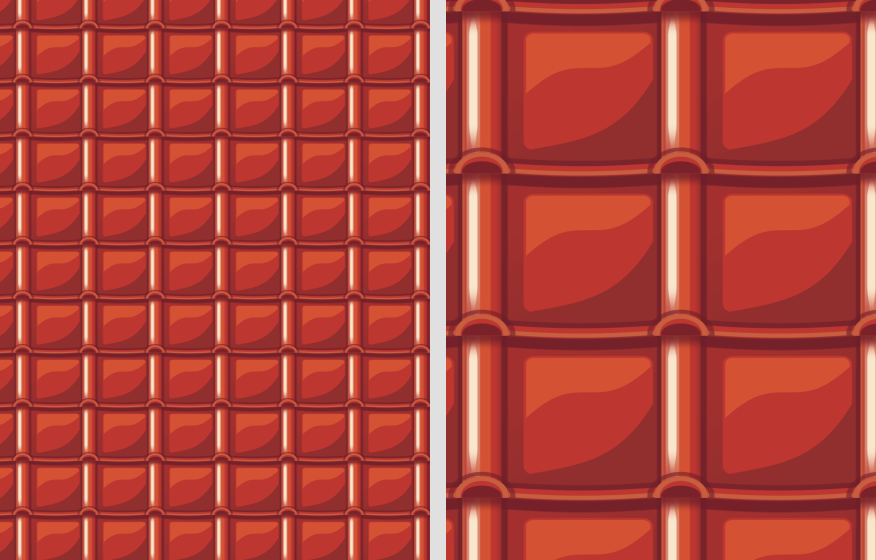
Left: the whole. Right: its middle third, enlarged.
This pattern is drawn by a WebGL 2 fragment shader. Its source:

```glsl
#version 300 es
precision highp float;

uniform vec2 u_resolution;
out vec4 outColor;

const vec2 REPEATS = vec2(6.48, 10.36);
const vec2 OFFSET = vec2(0.34, 0.513);
const float PI = 3.14159265;

const vec3 SHADOW = vec3(0.43, 0.12, 0.16);
const vec3 MAROON = vec3(0.57, 0.18, 0.18);
const vec3 BRICK = vec3(0.64, 0.19, 0.18);
const vec3 RED = vec3(0.74, 0.21, 0.19);
const vec3 ORANGE = vec3(0.83, 0.32, 0.20);
const vec3 CLAY = vec3(0.78, 0.37, 0.25);
const vec3 PEACH = vec3(0.86, 0.59, 0.49);
const vec3 CREAM = vec3(0.98, 0.90, 0.80);

// Coverage of the region where d is negative
float fill(float d, float soft) {
    return 1.0 - smoothstep(-soft, soft, d);
}

// Stripe centred on zero
float stripe(float d, float halfWidth, float soft) {
    return fill(abs(d) - halfWidth, soft);
}

float roundedBox(vec2 p, vec2 halfSize, float radius) {
    vec2 q = abs(p) - halfSize + radius;
    return length(max(q, 0.0)) + min(max(q.x, q.y), 0.0) - radius;
}

// Flat pan with a glossy reflection; t runs right and down
vec3 panColor(vec2 t, float soft) {
    vec3 color = mix(BRICK, MAROON, smoothstep(0.15, 0.7, t.x * 0.5 + t.y * 0.5));
    float panel = roundedBox(t - vec2(0.535, 0.50), vec2(0.325, 0.365), 0.05);
    float s = clamp((t.x - 0.21) / 0.65, 0.0, 1.0);

    // Lower edge of the red face sweeps up to the right
    float faceEdge = 0.87 - 0.14 * s - 0.30 * pow(s, 4.0);
    color = mix(color, RED, fill(max(panel, t.y - faceEdge), soft));

    // Orange reflection ends in a wave
    float wave = 0.53 - 0.34 * s - 0.055 * sin(2.0 * PI * s);
    float glint = max(panel + 0.012, t.y - wave);
    return mix(color, ORANGE, fill(glint, soft));
}

// Lip along the lower edge of each course
vec3 addRim(vec3 color, float d, float soft) {
    color = mix(color, SHADOW, 0.65 * stripe(d + 0.055, 0.022, soft));
    color = mix(color, RED, stripe(d + 0.02, 0.025, soft));
    color = mix(color, SHADOW, 0.85 * stripe(d - 0.055, 0.035, soft * 1.5));
    return mix(color, CLAY, stripe(d, 0.013, soft));
}

// Round roll over each joint; x is measured from its axis
vec3 addRoll(vec3 color, float x, float v, float soft) {
    color = mix(color, SHADOW, 0.8 * stripe(x - 0.005, 0.125, soft * 1.5));
    vec3 roll = mix(CLAY, RED, smoothstep(-0.10, -0.07, x));
    roll = mix(roll, ORANGE, stripe(x - 0.005, 0.04, soft));
    roll = mix(roll, BRICK, smoothstep(0.065, 0.095, x));

    // Highlight tapers at both ends
    float taper = smoothstep(0.02, 0.16, v) * (1.0 - smoothstep(0.70, 0.90, v));
    float glow = stripe(x + 0.043, 0.034, soft);
    float core = stripe(x + 0.043, 0.006 + 0.015 * taper, soft);
    roll = mix(roll, PEACH, glow * (0.35 + 0.5 * taper));
    roll = mix(roll, CREAM, core * taper);
    roll = mix(roll, SHADOW, 0.75 * (1.0 - smoothstep(0.02, 0.10, v)));
    return mix(color, roll, stripe(x, 0.098, soft));
}

// Arched collar where one roll overlaps the next
vec3 addCollar(vec3 color, vec2 c, float soft) {
    float d = (length(c / vec2(0.135, 0.12)) - 1.0) * 0.12;
    float upper = fill(c.y - 0.01, soft);
    color = mix(color, SHADOW, 0.6 * stripe(d - 0.018, 0.012, soft) * upper);
    color = mix(color, RED, fill(d, soft) * upper);
    color = mix(color, CLAY, stripe(d + 0.013, 0.013, soft) * upper);
    float inner = (length(c / vec2(0.10, 0.065)) - 1.0) * 0.065;
    return mix(color, SHADOW, 0.85 * fill(inner, soft) * upper);
}

void main() {
    vec2 uv = gl_FragCoord.xy / u_resolution;
    vec2 cell = vec2(uv.x, 1.0 - uv.y) * REPEATS - OFFSET;
    vec2 tile = fract(cell);
    vec2 joint = tile - round(tile);
    vec2 pixel = REPEATS / u_resolution;
    float soft = 0.75 * max(pixel.x, pixel.y);

    vec3 color = panColor(tile, soft);
    float sag = 0.03 * sin(PI * tile.x) - 0.02;
    color = addRim(color, joint.y - sag, soft);
    color = addRoll(color, joint.x, tile.y, soft);
    color = addCollar(color, joint, soft);
    outColor = vec4(color, 1.0);
}
```
